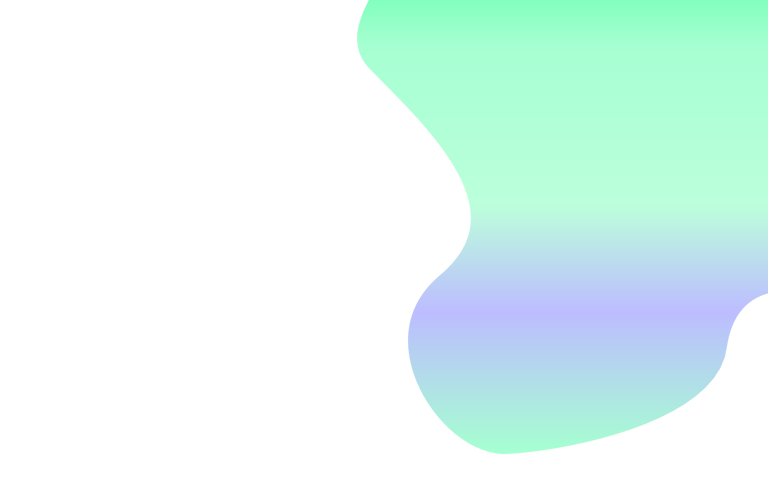
A WebGL 2 fragment shader for this background:

```glsl
#version 300 es
precision highp float;

uniform vec2 u_resolution;
out vec4 outColor;

const float ASPECT = 1.6;
const int CURVE_STEPS = 20;

const vec3 WHITE = vec3(1.0);
const vec3 MINT_DEEP = vec3(0.51, 1.0, 0.745);
const vec3 MINT = vec3(0.65, 1.0, 0.82);
const vec3 MINT_PALE = vec3(0.735, 1.0, 0.86);
const vec3 LAVENDER = vec3(0.74, 0.74, 1.0);

vec2 cubicBezier(vec2 a, vec2 b, vec2 c, vec2 d, float t) {
    float s = 1.0 - t;
    return s * s * s * a + 3.0 * s * s * t * b + 3.0 * s * t * t * c + t * t * t * d;
}

float segmentDistance(vec2 p, vec2 a, vec2 b) {
    vec2 along = b - a;
    float t = clamp(dot(p - a, along) / dot(along, along), 0.0, 1.0);
    return length(p - a - along * t);
}

// True when a ray from p towards the left meets the segment
bool crossesLeft(vec2 p, vec2 a, vec2 b) {
    if ((a.y > p.y) == (b.y > p.y)) return false;
    return mix(a.x, b.x, (p.y - a.y) / (b.y - a.y)) < p.x;
}

// Adds one curve to the outline; outline holds (distance, side)
vec2 traceCurve(vec2 outline, vec2 p, vec2 a, vec2 b, vec2 c, vec2 d) {
    vec2 from = a;
    for (int i = 1; i <= CURVE_STEPS; i++) {
        vec2 to = cubicBezier(a, b, c, d, float(i) / float(CURVE_STEPS));
        outline.x = min(outline.x, segmentDistance(p, from, to));
        if (crossesLeft(p, from, to)) outline.y = -outline.y;
        from = to;
    }
    return outline;
}

// Signed distance to the blob, negative inside
float blobDistance(vec2 p) {
    vec2 top = vec2(0.783, 1.025);
    vec2 upperBulge = vec2(0.744, 0.921);
    vec2 shoulder = vec2(0.767, 0.860);
    vec2 waist = vec2(0.981, 0.546);
    vec2 hip = vec2(0.917, 0.427);
    vec2 lowerBulge = vec2(0.850, 0.290);
    vec2 base = vec2(1.048, 0.054);
    vec2 rightTip = vec2(1.515, 0.281);
    vec2 rightExit = vec2(1.620, 0.393);

    vec2 o = vec2(10.0, 1.0);
    o = traceCurve(o, p, top, vec2(0.756, 0.981), vec2(0.744, 0.948), upperBulge);
    o = traceCurve(o, p, upperBulge, vec2(0.744, 0.900), vec2(0.750, 0.879), shoulder);
    o = traceCurve(o, p, shoulder, vec2(0.833, 0.790), vec2(0.981, 0.660), waist);
    o = traceCurve(o, p, waist, vec2(0.981, 0.500), vec2(0.958, 0.462), hip);
    o = traceCurve(o, p, hip, vec2(0.875, 0.392), vec2(0.850, 0.346), lowerBulge);
    o = traceCurve(o, p, lowerBulge, vec2(0.850, 0.179), vec2(0.950, 0.058), base);
    o = traceCurve(o, p, base, vec2(1.146, 0.056), vec2(1.500, 0.112), rightTip);
    o = traceCurve(o, p, rightTip, vec2(1.525, 0.342), vec2(1.556, 0.384), rightExit);
    return o.x * o.y;
}

float ramp(float start, float end, float x) {
    return clamp((x - start) / (end - start), 0.0, 1.0);
}

// Vertical bands from the base up to the top edge
vec3 blobColor(float y) {
    vec3 color = mix(MINT, LAVENDER, ramp(0.06, 0.35, y));
    color = mix(color, MINT_PALE, ramp(0.35, 0.573, y));
    color = mix(color, MINT, ramp(0.573, 0.906, y));
    return mix(color, MINT_DEEP, ramp(0.906, 1.0, y));
}

void main() {
    vec2 p = gl_FragCoord.xy / u_resolution * vec2(ASPECT, 1.0);
    float pixel = 1.0 / u_resolution.y;

    // Soft-edged blob over white
    float coverage = 1.0 - smoothstep(-0.75 * pixel, 0.75 * pixel, blobDistance(p));
    outColor = vec4(mix(WHITE, blobColor(p.y), coverage), 1.0);
}
```
